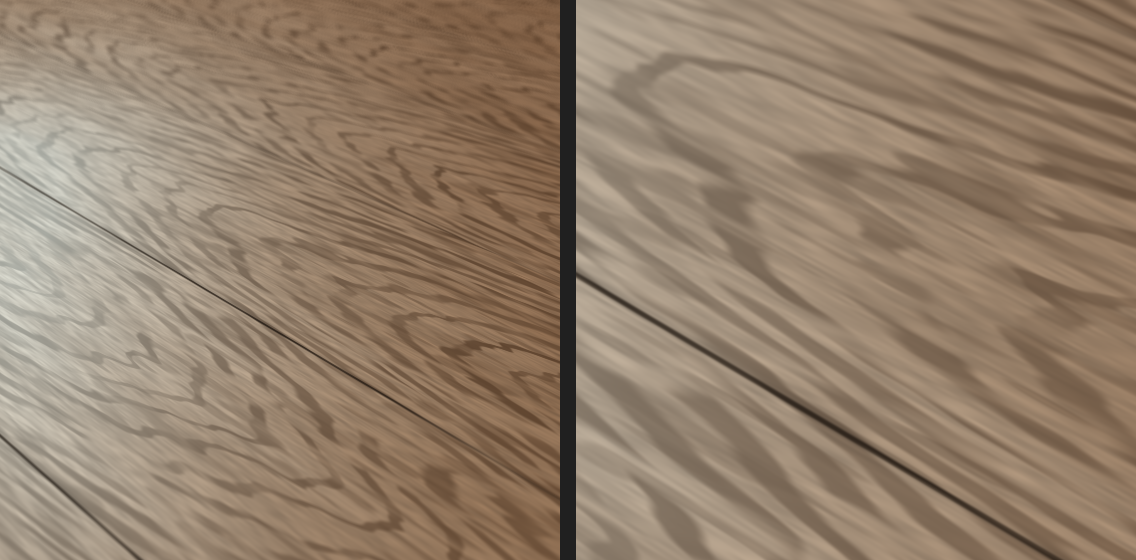
Left, the full canvas; right, a detail of the centre.
Give the GLSL for this texture, as a WebGL 1 fragment shader.

```glsl
precision highp float;
uniform vec2 u_resolution;

#define VANISHING vec2(-1.625, 1.664)
#define FIRST_SEAM 1.127
#define PLANK_WIDTH 0.56
#define RING_DENSITY vec2(54.0, 26.0)
#define LINE_WIDTH 4.6
#define FOCUS_HEIGHT 0.42
#define BLUR 0.0105
#define SAMPLES 24
#define WARM_BASE vec3(0.545, 0.412, 0.298)
#define SHEEN_BASE vec3(0.785, 0.785, 0.745)
#define WARM_GRAIN vec3(0.335, 0.225, 0.14)
#define SHEEN_GRAIN vec3(0.63, 0.64, 0.61)

float hash(vec2 cell) {
  vec3 q = fract(vec3(cell.xyx) * 0.1031);
  q += dot(q, q.yzx + 33.33);
  return fract((q.x + q.y) * q.z);
}

float noise(vec2 p) {
  vec2 cell = floor(p);
  vec2 f = fract(p);
  f = f * f * (3.0 - 2.0 * f);
  float low = mix(hash(cell), hash(cell + vec2(1.0, 0.0)), f.x);
  float high = mix(hash(cell + vec2(0.0, 1.0)), hash(cell + vec2(1.0, 1.0)), f.x);
  return mix(low, high, f.y);
}

// Window light, strongest at the left edge
float sheenAt(vec2 p) {
  vec2 d = p - vec2(0.0, 0.7);
  d.y *= d.y > 0.0 ? 1.9 : 0.48;
  return min(1.15 * exp(-2.5 * pow(length(d), 1.25)), 1.0);
}

// Growth rings cut lengthwise: nested arches along the middle of a plank
float ringGrain(vec2 floorPos, float plank, float across) {
  vec2 seeded = floorPos + plank * vec2(7.3, 3.7);
  float archCentre = abs(plank) < 0.5 ? 1.3 : 0.35;
  float wander = 0.06 * (noise(vec2(plank * 5.0, floorPos.y * 6.0)) - 0.5);
  vec2 arch = vec2(across + wander, floorPos.y - archCentre) * RING_DENSITY;
  float radius = length(arch);
  float ring = radius + 1.3 * noise(seeded * vec2(11.0, 9.0));
  ring += 0.42 * noise(seeded * vec2(46.0, 34.0));
  ring += 0.16 * noise(seeded * vec2(110.0, 80.0));

  // Even line width: scale by how fast the rings change on screen
  vec2 slope = arch / radius * RING_DENSITY * vec2(0.0018, 0.0004);
  float halfWidth = min((length(slope) + 0.014) * LINE_WIDTH, 0.36);
  float phase = fract(ring);
  float line = 1.0 - smoothstep(0.45 * halfWidth, halfWidth, abs(phase - 0.5));

  // Bold arches in the middle, broken strokes toward the edges
  float strokes = smoothstep(0.22, 0.6, noise(seeded * vec2(62.0, 34.0)));
  float middle = 1.0 - smoothstep(0.03, 0.13, abs(across));
  float vary = 0.6 + 0.4 * hash(vec2(floor(ring), plank + 9.0));
  return line * vary * mix(strokes, 0.7 + 0.3 * strokes, middle);
}

vec3 woodFloor(vec2 p) {
  // Perspective: x runs across the planks, y along them
  float depth = VANISHING.y - p.y;
  vec2 floorPos = vec2((p.x - VANISHING.x) / depth, 1.0 / depth);
  float lane = (floorPos.x - FIRST_SEAM) / PLANK_WIDTH;
  float plank = floor(lane);
  float across = (lane - plank - 0.5) * PLANK_WIDTH;
  float sheen = sheenAt(p);

  // Base tone with soft mottling and short pores
  float mottle = noise(floorPos * vec2(16.0, 9.0) + plank * 11.0) - 0.5;
  float fibre = noise(floorPos * vec2(140.0, 52.0)) - 0.5;
  float speckle = noise(floorPos * vec2(310.0, 160.0)) - 0.5;
  vec3 color = mix(WARM_BASE, SHEEN_BASE, clamp(sheen + 0.08 * mottle, 0.0, 1.0));
  color *= 1.0 + 0.04 * mottle + 0.13 * fibre + 0.12 * speckle;
  color *= 1.0 - vec3(0.05, 0.08, 0.1) * smoothstep(0.7, 1.5, p.x + p.y - 0.3);

  // Dark grain, turning grey where the light glances off
  vec3 grainColor = mix(WARM_GRAIN, SHEEN_GRAIN, pow(sheen, 1.25));
  color = mix(color, grainColor, 0.88 * ringGrain(floorPos, plank, across));
  float pores = smoothstep(0.6, 0.82, noise(floorPos * vec2(100.0, 42.0) + 40.0));
  color = mix(color, grainColor, 0.36 * pores);

  // Seams with a pale bevel, fading to the right and far away
  float edge = PLANK_WIDTH * (fract(lane + 0.5) - 0.5);
  float strength = 1.0 - 0.55 * smoothstep(1.8, 2.2, floorPos.x);
  strength *= 1.0 - 0.55 * smoothstep(0.65, 0.95, p.x);
  strength *= 0.75 + 0.25 * noise(floorPos.yy * 40.0);
  float gap = 1.0 - smoothstep(0.001, 0.0038, abs(edge));
  float shade = 1.0 - smoothstep(0.0, 0.014, abs(edge));
  float bevel = 1.0 - smoothstep(0.0, 0.003, abs(edge + 0.006));
  color *= 1.0 + strength * (0.1 * bevel - 0.12 * shade);
  return color * (1.0 - vec3(0.62, 0.65, 0.68) * strength * gap);
}

void main() {
  vec2 p = gl_FragCoord.xy / u_resolution;
  // Lens blur grows away from the focused band
  float radius = 0.0008 + BLUR * max(abs(p.y - FOCUS_HEIGHT) - 0.1, 0.0);
  vec3 total = vec3(0.0);
  for (int i = 0; i < SAMPLES; i++) {
    float n = float(i);
    float angle = n * 2.39996;
    float reach = radius * sqrt((n + 0.5) / float(SAMPLES));
    total += woodFloor(p + reach * vec2(cos(angle), sin(angle)));
  }
  gl_FragColor = vec4(total / float(SAMPLES), 1.0);
}
```
